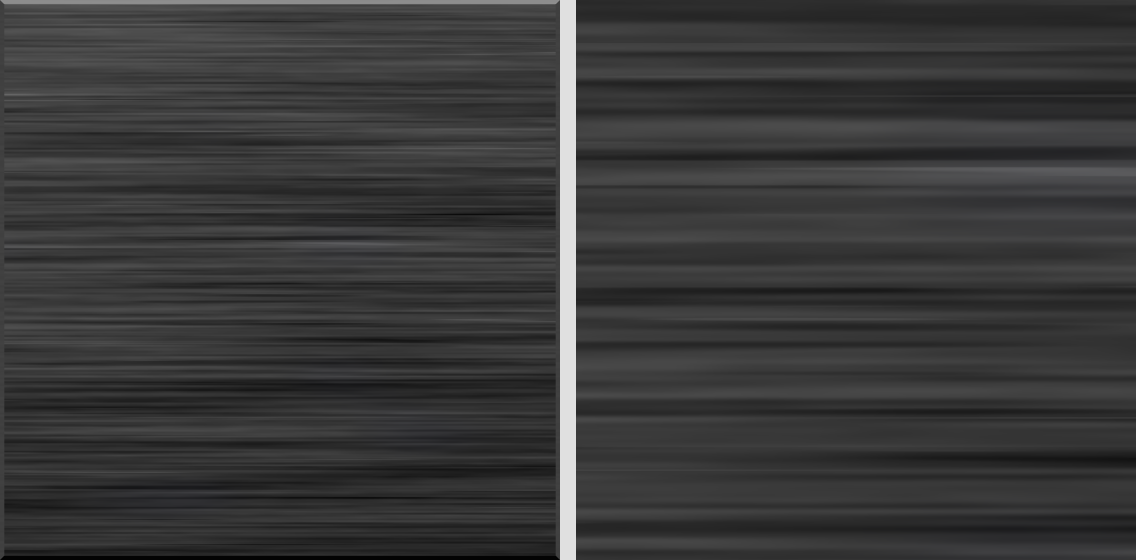
Left, the full canvas; right, a detail of the centre.
A Shadertoy shader for this texture:

```glsl
#define BEVEL_WIDTH 0.0078
#define METAL_TOP 0.232
#define METAL_BOTTOM 0.178
#define SIDE_SHADE 0.012
#define STREAK_CONTRAST 1.12
#define BEVEL_TOP 0.55
#define BEVEL_SIDE 0.25
#define BEVEL_BOTTOM 0.01

float hash(vec2 p) {
    vec3 q = fract(vec3(p.xyx) * 0.1031);
    q += dot(q, q.yzx + 33.33);
    return fract((q.x + q.y) * q.z);
}

// One brushed row: smooth noise along x, shifted at random per row
float rowNoise(float x, float row) {
    x += 37.0 * hash(vec2(row, 7.0));
    float cell = floor(x);
    float t = smoothstep(0.0, 1.0, x - cell);
    return mix(hash(vec2(cell, row)), hash(vec2(cell + 1.0, row)), t);
}

// Horizontal streaks, centred on zero
float streaks(vec2 uv, vec2 frequency, float seed) {
    vec2 p = uv * frequency;
    float row = floor(p.y);
    float t = smoothstep(0.0, 1.0, p.y - row);
    return mix(rowNoise(p.x, row + seed), rowNoise(p.x, row + 1.0 + seed), t) - 0.5;
}

vec3 brushedMetal(vec2 uv) {
    float shade = mix(METAL_BOTTOM, METAL_TOP, smoothstep(0.0, 0.9, uv.y));
    shade += SIDE_SHADE * (0.5 - uv.x);

    // Grain from broad bands down to hairlines
    float grain = 0.045 * streaks(uv, vec2(1.2, 13.0), 100.0)
                + 0.065 * streaks(uv, vec2(1.6, 48.0), 300.0)
                + 0.085 * streaks(uv, vec2(2.2, 125.0), 600.0)
                + 0.090 * streaks(uv, vec2(3.0, 290.0), 1100.0)
                + 0.022 * streaks(uv, vec2(22.0, 210.0), 1700.0);

    // Sparse bright scratches and dark grooves
    float scratch = smoothstep(0.36, 0.5, streaks(uv, vec2(2.5, 256.0), 2300.0));
    float groove = smoothstep(0.34, 0.5, streaks(uv, vec2(1.8, 180.0), 2900.0));
    shade += STREAK_CONTRAST * (grain + 0.06 * scratch - 0.06 * groove);

    // Faint cool patches
    float cool = smoothstep(0.2, 0.5, streaks(uv, vec2(3.0, 9.0), 3500.0));
    return vec3(shade) + cool * vec3(-0.003, -0.002, 0.010);
}

void mainImage(out vec4 fragColor, in vec2 fragCoord) {
    vec2 uv = fragCoord / iResolution.xy;
    float pixel = 1.0 / iResolution.y;

    // Mitred bevel lit from above
    float sideDist = min(uv.x, 1.0 - uv.x);
    float endDist = min(uv.y, 1.0 - uv.y);
    float endShade = uv.y > 0.5 ? BEVEL_TOP : BEVEL_BOTTOM;
    float onEnd = smoothstep(-pixel, pixel, sideDist - endDist);
    float bevel = mix(BEVEL_SIDE, endShade, onEnd);
    bevel += 0.02 * streaks(uv, vec2(4.0, 256.0), 4100.0) * step(0.1, bevel);

    float inside = smoothstep(-0.5 * pixel, 0.5 * pixel, min(sideDist, endDist) - BEVEL_WIDTH);
    fragColor = vec4(mix(vec3(bevel), brushedMetal(uv), inside), 1.0);
}
```
